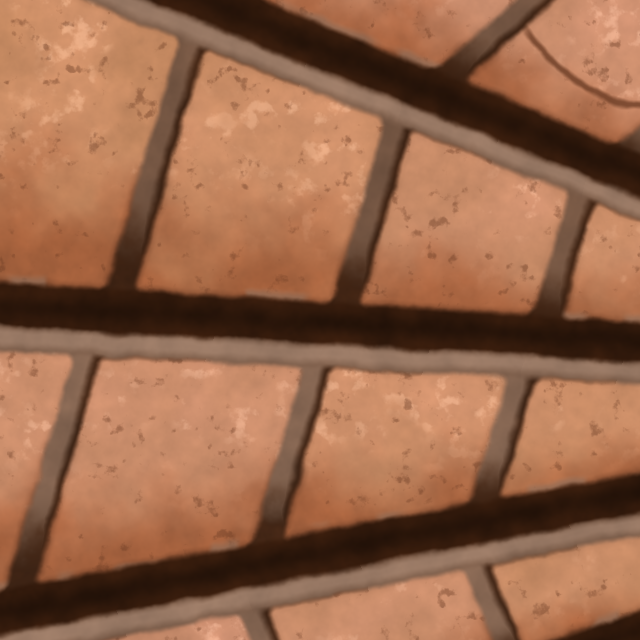
Reproduce this texture procedurally as a three.js fragment shader.

```glsl
varying vec2 vUv;

#define BED_WIDTH 0.042
#define GAP_WIDTH 0.060
#define JOINT_HALF 0.021
#define CORNER 0.013
#define SOFT 0.006
#define WOBBLE 0.010
#define JOINT_SQUEEZE 0.22

const vec3 GAP = vec3(0.225, 0.115, 0.052);
const vec3 MORTAR = vec3(0.60, 0.475, 0.395);
const vec3 JOINT = vec3(0.45, 0.33, 0.255);
const vec3 CLAY_TAN = vec3(0.79, 0.55, 0.385);
const vec3 CLAY_PINK = vec3(0.80, 0.56, 0.45);
const vec3 CLAY_BURNT = vec3(0.61, 0.34, 0.20);
const vec3 CLAY_DARK = vec3(0.40, 0.22, 0.13);

float hash(vec2 p) {
  return fract(sin(dot(p, vec2(127.1, 311.7))) * 43758.5);
}

float noise(vec2 p) {
  vec2 i = floor(p), f = fract(p);
  f = f * f * (3.0 - 2.0 * f);
  return mix(mix(hash(i), hash(i + vec2(1.0, 0.0)), f.x),
             mix(hash(i + vec2(0.0, 1.0)), hash(i + vec2(1.0, 1.0)), f.x), f.y);
}

float fbm(vec2 p) {
  float sum = 0.0, amp = 0.5;
  for (int i = 0; i < 4; i++) {
    sum += amp * noise(p);
    p = mat2(1.6, 1.2, -1.2, 1.6) * p + 7.1;
    amp *= 0.5;
  }
  return sum / 0.9375;
}

// Signed distance below bed line k; the lines fan out to the left
float bedDistance(float k, vec2 p) {
  float slope = 0.40 - 0.395 * k + 0.05 * k * k;
  float height = 0.302 + 0.2685 * k - 0.0105 * k * k;
  return (p.y - height + slope * (1.0 - p.x)) / sqrt(1.0 + slope * slope);
}

// Lean, phase and period of the cross joints in a course
vec3 jointSpacing(float course) {
  if (course < 0.5) return vec3(1.1, 0.988, 0.6);
  if (course < 1.5) return vec3(0.29, 0.3425, 0.4375);
  if (course < 2.5) return vec3(0.29, 0.3175, 0.441);
  return vec3(-0.4, 0.0146, 0.41);
}

void main() {
  vec2 p = vec2(vUv.x, 1.0 - vUv.y);
  vec2 q = p + WOBBLE * (vec2(fbm(p * 28.0), fbm(p * 28.0 + 40.0)) - 0.5);

  // Course and position across it
  float course = 0.0;
  for (int k = 0; k < 4; k++) course += step(0.0, bedDistance(float(k), q));
  float above = bedDistance(course - 1.0, q);
  float below = -bedDistance(course, q);
  float t = above / max(above + below, 0.001);
  float thin = mix(1.06, 0.94, p.x);
  float bed = BED_WIDTH * thin, gap = GAP_WIDTH * thin;
  float top = course < 0.5 ? 1.0 : above - bed;
  float bottom = below - gap;

  // Leaning cross joints, closer together to the right
  vec3 spacing = jointSpacing(course);
  float s = q.x + spacing.x * q.y;
  float u = (s + JOINT_SQUEEZE * s * s - spacing.y) / spacing.z;
  float stretch = (1.0 + 2.0 * JOINT_SQUEEZE * s) * sqrt(1.0 + spacing.x * spacing.x);
  float side = (u - floor(u + 0.5)) * spacing.z / stretch;
  vec2 id = vec2(floor(u) + 11.0, course + 3.0);

  // Rounded brick outline
  vec2 inside = vec2(abs(side) - JOINT_HALF, min(top, bottom));
  float edge = CORNER - length(max(CORNER - inside, 0.0));
  float brick = smoothstep(-SOFT, SOFT, edge);

  float blotch = fbm(q * 9.0 + id * 5.3);
  float mottle = fbm(p * 30.0 + 17.0);
  float grit = fbm(p * 65.0);

  // Dark gap, shadowed cross joint, pale bed mortar
  vec3 color = GAP * (0.75 + 0.4 * mottle);
  float depth = (below - 0.028) / 0.018;
  color *= 1.0 - 0.3 * exp(-depth * depth);
  float jointShade = max(smoothstep(0.002, 0.018, side), smoothstep(0.55, 0.80, t + 0.16 * (mottle - 0.5)));
  vec3 jointColor = mix(JOINT, MORTAR, course > 1.5 ? 0.45 : 0.05) * (0.90 + 0.2 * mottle);
  float seam = smoothstep(0.0, 0.012, above);
  float jointMask = smoothstep(-SOFT, SOFT, bottom) * seam;
  color = mix(color, jointColor, jointMask * (1.0 - 0.88 * jointShade));
  float crown = smoothstep(0.004, 0.016, above) * (1.0 - smoothstep(-0.018, 0.0, top));
  vec3 bedColor = mix(JOINT, MORTAR, 0.25 + 0.75 * crown) * (0.88 + 0.16 * mottle + 0.08 * blotch);
  float bedMask = seam * (1.0 - smoothstep(-SOFT, SOFT, top));
  color = mix(color, bedColor, bedMask);

  // Clay, burnt toward the lower edge
  vec3 clay = mix(CLAY_TAN, CLAY_PINK, 0.7 * hash(id) + 0.5 * (blotch - 0.3));
  clay *= 0.84 + 0.16 * blotch + 0.10 * mottle + 0.07 * grit;
  float burn = smoothstep(0.40, 0.86, t + 0.5 * (blotch - 0.5));
  clay = mix(clay, CLAY_BURNT * (0.88 + 0.25 * mottle), 0.82 * burn);
  float rim = 1.0 - smoothstep(-0.004, 0.013, min(inside.x, inside.y));
  clay = mix(clay, CLAY_DARK, rim * (0.12 + 0.6 * burn));

  // Pale flecks, pits and chalky lower rims
  float fleck = smoothstep(0.56, 0.80, fbm(p * 48.0 + 3.0)) * smoothstep(0.40, 0.65, blotch) * (1.0 - burn);
  float pit = smoothstep(0.66, 0.85, fbm(p * 55.0 + 31.0));
  clay += fleck * vec3(0.09, 0.10, 0.10);
  clay = mix(clay, CLAY_DARK, 0.4 * pit);
  float chalk = (1.0 - smoothstep(0.0, 0.014, abs(bottom - 0.004))) * smoothstep(0.55, 0.75, noise(p * 20.0 + 9.0));
  clay = mix(clay, MORTAR, 0.55 * chalk);

  // Curved crack in the top course
  float bend = (1.0 - q.x) / 0.18;
  float crack = abs(q.y - 0.163 + 0.115 * bend * bend) / sqrt(1.0 + 1.63 * bend * bend);
  float crackMask = (1.0 - smoothstep(0.001, 0.009, crack)) * step(course, 0.5) * smoothstep(0.81, 0.83, q.x);
  clay = mix(clay, CLAY_DARK, 0.75 * crackMask);

  gl_FragColor = vec4(mix(color, clay, brick), 1.0);
}
```
